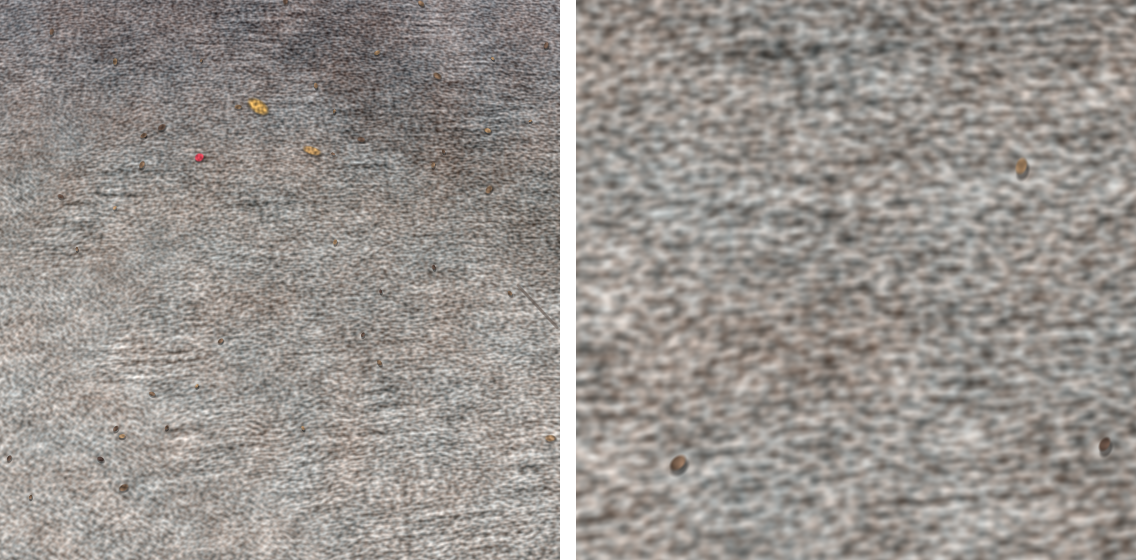
Left, the full canvas; right, a detail of the centre.
Give the GLSL for this texture, as a three.js fragment shader.

```glsl
// Weathered broom-finished concrete seen at a slant, with stains, grit and a few dry leaves.
#define HORIZON 2.6
#define GRAIN_SCALE vec2(98.0, 178.0)
#define GRAIN_CONTRAST 0.31
#define STREAK_CONTRAST 0.17
#define CLUMP_CONTRAST 0.14
#define MICRO_CONTRAST 0.13
#define NEAR_TONE 0.645
#define FAR_TONE 0.505
#define STAIN_DEPTH 0.085
#define SPECK_COUNT 44

varying vec2 vUv;

float hash(vec2 p) {
  vec3 q = fract(p.xyx * 0.1031);
  q += dot(q, q.yzx + 33.33);
  return fract((q.x + q.y) * q.z);
}

float cornerSlope(vec2 cell, vec2 offset) {
  float angle = 6.28318 * hash(cell);
  return dot(vec2(cos(angle), sin(angle)), offset);
}

float gradientNoise(vec2 p) {
  vec2 c = floor(p), f = fract(p);
  vec2 u = f * f * f * (f * (f * 6.0 - 15.0) + 10.0);
  vec2 e = vec2(1.0, 0.0);
  float low = mix(cornerSlope(c, f), cornerSlope(c + e, f - e), u.x);
  float high = mix(cornerSlope(c + e.yx, f - e.yx), cornerSlope(c + 1.0, f - 1.0), u.x);
  return mix(low, high, u.y);
}

vec2 rotate(vec2 p, float angle) {
  float c = cos(angle), s = sin(angle);
  return vec2(c * p.x + s * p.y, c * p.y - s * p.x);
}

// Slanted ground plane: features shrink towards the top.
vec2 groundPlane(vec2 p) {
  float nearness = HORIZON - p.y;
  return 2.1 * vec2((p.x - 0.5) / nearness, -log(nearness));
}

// Soft ellipse coverage, 1 inside and 0 outside.
float blob(vec2 p, vec2 centre, vec2 radii, float angle) {
  return 1.0 - smoothstep(0.65, 1.25, length(rotate(p - centre, angle) / radii));
}

float segmentDistance(vec2 p, vec2 a, vec2 b) {
  vec2 ab = b - a;
  return length(p - a - ab * clamp(dot(p - a, ab) / dot(ab, ab), 0.0, 1.0));
}

// Broad light and dark areas, including the damp band at the upper right.
float broadTone(vec2 p) {
  float wobble = gradientNoise(p * 5.0 + 3.0);
  float tone = mix(NEAR_TONE, FAR_TONE, smoothstep(0.3, 0.98, p.y + 0.1 * wobble));
  float band = segmentDistance(p, vec2(0.62, 0.9), vec2(1.05, 0.53)) + 0.035 * wobble;
  tone -= STAIN_DEPTH * (1.0 - smoothstep(0.02, 0.14, band));
  tone -= 0.06 * (1.0 - smoothstep(0.05, 0.4, length((p - vec2(0.33, 1.0)) * vec2(0.8, 1.6))));
  tone -= 0.04 * (1.0 - smoothstep(0.05, 0.3, length((p - vec2(0.62, 0.38)) * vec2(0.7, 1.2))));
  tone += 0.03 * smoothstep(0.4, 0.0, p.x) * smoothstep(0.8, 0.5, p.y);
  return tone + 0.06 * gradientNoise(p * vec2(7.0, 10.0) + 11.0);
}

// Short grains, brushed lines and pale clumps.
float surfaceGrain(vec2 p) {
  vec2 g = groundPlane(p);
  g.y -= 0.16 * p.x * (1.0 - p.y) - 0.025 * p.x;
  g.y += 0.006 * gradientNoise(p * 9.0);
  float patches = gradientNoise(p * vec2(5.0, 7.0) + 20.0);
  float diagonal = smoothstep(0.65, 0.3, p.x + 0.7 * p.y + 0.5 * patches);
  float brushed = gradientNoise(g * GRAIN_SCALE);
  float raked = gradientNoise(rotate(g, -0.6) * GRAIN_SCALE + 40.0);
  float streak = gradientNoise(g * vec2(9.0, 112.0) + 70.0);
  float clump = gradientNoise(g * vec2(24.0, 48.0) + 90.0);
  float micro = gradientNoise(rotate(g, 0.7) * 170.0 + 130.0);
  float streakMask = mix(smoothstep(-0.3, 0.4, patches) * 1.5, 0.25, diagonal);
  float grain = GRAIN_CONTRAST * mix(brushed, raked, diagonal * 0.85);
  grain += STREAK_CONTRAST * streak * streakMask;
  grain += CLUMP_CONTRAST * clump + MICRO_CONTRAST * micro;
  return grain * mix(1.12, 0.88, p.y);
}

vec3 addDebris(vec3 colour, vec2 p, vec2 centre, vec2 radii, float angle, vec3 tint) {
  float shadow = blob(p, centre - vec2(-0.001, 0.003), radii * 1.15, angle);
  colour *= 1.0 - 0.4 * shadow;
  float shade = 1.0 + 0.7 * gradientNoise(p * 150.0);
  return mix(colour, tint * shade, blob(p, centre, radii, angle));
}

void main() {
  vec2 p = vUv;
  float value = broadTone(p) + surfaceGrain(p);
  float warmth = 0.03 * gradientNoise(p * 12.0 + 50.0) + 0.035 * gradientNoise(p * 140.0 + 60.0);
  vec3 colour = vec3(value) - vec3(0.0, 0.02, 0.04 - 0.025 * smoothstep(0.6, 1.0, p.y));
  colour += warmth * vec3(1.0, -0.2, -0.8);

  // Scattered grit, denser towards the far side.
  for (int i = 0; i < SPECK_COUNT; i++) {
    float id = float(i) + 1.0;
    vec2 centre = vec2(hash(vec2(id, 3.0)), 1.0 - 0.9 * pow(hash(vec2(id, 17.0)), 1.3));
    float size = mix(0.0025, 0.0065, pow(hash(vec2(id, 29.0)), 2.0)) * (1.25 - 0.4 * centre.y);
    vec3 tint = mix(vec3(0.27, 0.21, 0.2), vec3(0.66, 0.53, 0.39), hash(vec2(id, 41.0)));
    colour = addDebris(colour, p, centre, size * vec2(1.4, 0.9), 3.0 * hash(vec2(id, 53.0)), tint);
  }

  // Two dry leaves, a red petal and a thin twig.
  colour = addDebris(colour, p, vec2(0.461, 0.81), vec2(0.02, 0.011), -0.6, vec3(0.76, 0.6, 0.34));
  colour = addDebris(colour, p, vec2(0.557, 0.731), vec2(0.016, 0.007), -0.3, vec3(0.7, 0.55, 0.36));
  colour = addDebris(colour, p, vec2(0.356, 0.719), vec2(0.008, 0.007), 0.5, vec3(0.82, 0.25, 0.32));
  float twig = segmentDistance(p, vec2(0.925, 0.49), vec2(0.995, 0.415));
  colour = mix(colour, vec3(0.38, 0.33, 0.3), 0.6 * (1.0 - smoothstep(0.001, 0.004, twig)));

  gl_FragColor = vec4(clamp(colour, 0.0, 1.0), 1.0);
}
```
